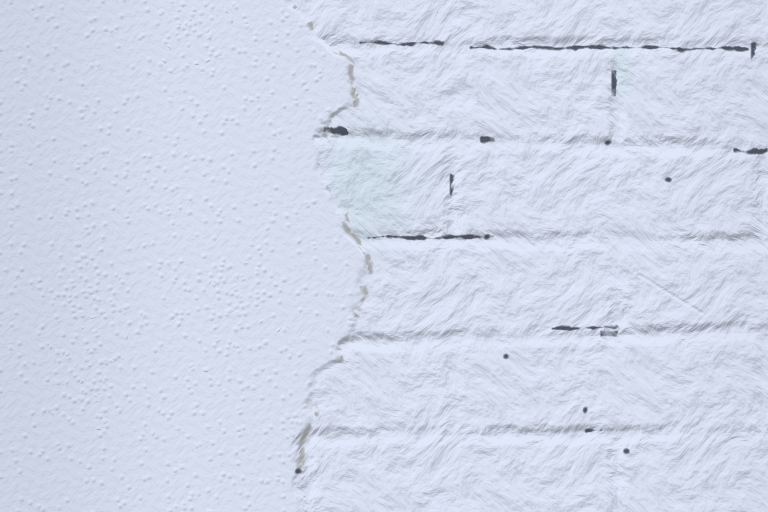
This texture is drawn by a Shadertoy shader. Its source:

```glsl
// White painted wall: smooth plaster on the left, broken away to show bricks.
// A height field of brick joints, a ragged plaster rim, cellular grit and
// layered sines is lit from above; cracks, flecks and pale stains go on top.

const vec3 PAINT = vec3(0.85, 0.88, 0.95);
const vec3 CRACK = vec3(0.19, 0.21, 0.25);
const vec3 STAIN = vec3(0.77, 0.85, 0.88);
const vec3 EARTH = vec3(0.55, 0.54, 0.51);
const vec2 TO_LIGHT = vec2(-0.32, 0.95);
const vec2 BRICK = vec2(0.605, 0.1895);   // pitch of the brick courses
const float FIRST_JOINT = 0.09;           // depth of first joint below the top
const float JOINT_WIDTH = 0.023;
const float JOINT_DEPTH = 0.008;
const float PLASTER_RISE = 0.006;
const float RELIEF = 0.27;                // strength of the shading
const float SAMPLE_STEP = 0.0018;

// Plaster rim: x at equal steps from top to bottom
const float RIM[17] = float[17](0.566, 0.61, 0.676, 0.693, 0.629, 0.621,
    0.641, 0.672, 0.711, 0.703, 0.691, 0.664, 0.604, 0.604, 0.58, 0.578, 0.59);
// Dark gaps: centre, half extent
const vec4 GAPS[12] = vec4[12](
    vec4(1.19, 0.906, 0.27, 0.0), vec4(0.785, 0.916, 0.08, 0.0),
    vec4(1.2, 0.838, 0.003, 0.024), vec4(0.655, 0.746, 0.02, 0.003),
    vec4(0.952, 0.727, 0.012, 0.002), vec4(0.881, 0.64, 0.0, 0.02),
    vec4(0.84, 0.537, 0.12, 0.0), vec4(1.47, 0.9, 0.001, 0.015),
    vec4(1.14, 0.36, 0.06, 0.0), vec4(1.19, 0.348, 0.015, 0.004),
    vec4(1.465, 0.705, 0.03, 0.001), vec4(1.16, 0.16, 0.015, 0.0));
const vec2 FLECKS[7] = vec2[7](vec2(1.225, 0.119), vec2(0.583, 0.08),
    vec2(0.988, 0.305), vec2(0.953, 0.537), vec2(1.188, 0.721),
    vec2(1.143, 0.199), vec2(1.305, 0.648));
const vec2 GRITTY[4] = vec2[4](vec2(0.17, 0.43), vec2(0.46, 0.43),
    vec2(0.38, 0.94), vec2(0.19, 0.24));

vec3 hash3(vec2 p) {
    vec3 q = fract(vec3(p.xyx) * vec3(0.1031, 0.103, 0.0973));
    q += dot(q, q.yxz + 33.33);
    return fract((q.xxy + q.yzz) * q.zyx);
}

// Layered, rotated sines
float ripples(vec2 p, int layers) {
    float sum = 0.0, amp = 0.5;
    p += 0.8 * sin(0.7 * p.yx + vec2(0.0, 1.7));
    for (int i = 0; i < layers; i++) {
        p = mat2(0.62, 0.78, -0.78, 0.62) * p * 1.7 + 2.3;
        p += 0.3 * sin(1.1 * p.yx + float(i));
        sum += amp * sin(p.x) * sin(p.y);
        amp *= 0.57;
    }
    return sum;
}

// Cellular bumps; only a share of the cells holds one
float grit(vec2 p, float share) {
    vec2 cell = floor(p);
    float bump = 0.0;
    for (int j = -1; j <= 1; j++)
    for (int i = -1; i <= 1; i++) {
        vec2 id = cell + vec2(i, j);
        vec3 r = hash3(id);
        float d = length(p - id - r.xy);
        bump = max(bump, smoothstep(0.6, 0.05, d) * step(r.z, share));
    }
    return bump;
}

// Positive on the plaster side
float plasterSide(vec2 p) {
    float s = clamp((1.0 - p.y) * 16.0, 0.0, 15.999);
    int i = int(s);
    float rim = mix(RIM[i], RIM[i + 1], smoothstep(0.0, 1.0, fract(s)));
    return rim + 0.012 * ripples(p * 36.0, 4) - p.x;
}

float jointDistance(vec2 p) {
    float v = (1.0 - p.y - FIRST_JOINT) / BRICK.y;
    float line = floor(v + 0.5);
    v -= 0.03 * sin(1.5 * line) * (p.x - 1.05) / BRICK.y;
    float start = mod(ceil(v), 2.0) < 0.5 ? 0.885 : 1.207;
    float dx = abs(fract((p.x - start) / BRICK.x + 0.5) - 0.5) * BRICK.x;
    return min(dx, abs(v - line) * BRICK.y);
}

float segment(vec2 p, vec2 a, vec2 b) {
    vec2 d = b - a;
    return length(p - a - d * clamp(dot(p - a, d) / dot(d, d), 0.0, 1.0));
}

float wallHeight(vec2 p) {
    // Bricks
    float lumps = ripples(p * 34.0, 6);
    float joint = smoothstep(0.0, JOINT_WIDTH, jointDistance(p) + 0.007 * lumps);
    float filled = 0.75 + 0.35 * sin(p.x * 11.0 + 2.0 * sin(p.y * 9.0));
    float brick = JOINT_DEPTH * filled * (joint - 1.0) + 0.0046 * lumps;
    brick += 0.0008 * grit(p * 75.0, 0.35);
    vec2 dent = vec2(abs(p.x - 1.023) - 0.119, p.y - 0.812);
    brick -= 0.005 * smoothstep(0.032, 0.01, length(dent));
    float scratch = segment(p, vec2(1.25, 0.463), vec2(1.37, 0.39));
    brick -= 0.002 * smoothstep(0.006, 0.0, scratch);

    // Plaster
    float share = 0.14;
    for (int i = 0; i < 4; i++)
        share += 0.5 * exp(-300.0 * dot(p - GRITTY[i], p - GRITTY[i]));
    float plaster = PLASTER_RISE + 0.0007 * ripples(p * 110.0, 4);
    plaster += 0.0016 * grit(p * 85.0, share);
    return mix(brick, plaster, smoothstep(-0.01, 0.012, plasterSide(p)));
}

void mainImage(out vec4 fragColor, in vec2 fragCoord) {
    vec2 p = fragCoord / iResolution.y;

    // Relief lighting with soft highlights
    float h = wallHeight(p);
    vec2 slope = vec2(wallHeight(p + vec2(SAMPLE_STEP, 0.0)) - h,
                      wallHeight(p + vec2(0.0, SAMPLE_STEP)) - h) / SAMPLE_STEP;
    float lit = -dot(slope, TO_LIGHT) * RELIEF;
    float tone = 0.985 + (lit > 0.0 ? min(lit * 0.45, 0.05) : max(lit, -0.28));
    tone -= 0.045 * smoothstep(0.4, 0.0, p.x) + 0.02 * smoothstep(1.2, 1.5, p.x);
    vec3 color = PAINT * tone;

    // Pale stains and bare earth along the rim
    float side = plasterSide(p), rough = ripples(p * 50.0, 5);
    vec2 s = (p - vec2(0.71, 0.64)) / vec2(0.09, 0.1);
    float stain = exp(-dot(s, s)) * smoothstep(0.01, -0.02, side);
    stain += smoothstep(0.025, 0.0, length(vec2(p.x - 1.215, max(abs(p.y - 0.865) - 0.035, 0.0))));
    color = mix(color, STAIN * tone, 0.6 * clamp(stain, 0.0, 1.0));
    float bare = smoothstep(0.012, 0.002, abs(side + 0.006));
    bare *= smoothstep(0.1, 0.4, rough + 0.3 * sin(p.y * 18.0 - 1.0));
    color = mix(color, EARTH, 0.6 * bare);

    // Gaps and flecks
    vec2 q = p + 0.004 * vec2(rough, ripples(p * 23.0 + 4.0, 4));
    float dark = 0.0;
    for (int i = 0; i < 12; i++) {
        float d = length(max(abs(q - GAPS[i].xy) - GAPS[i].zw, 0.0));
        dark = max(dark, smoothstep(0.0055, 0.0005, d + 0.005 * (rough + 0.15)));
    }
    for (int i = 0; i < 7; i++)
        dark = max(dark, smoothstep(0.008, 0.002, length(q - FLECKS[i])));
    color = mix(color, CRACK, 0.8 * dark);

    fragColor = vec4(clamp(color, 0.0, 1.0), 1.0);
}
```
